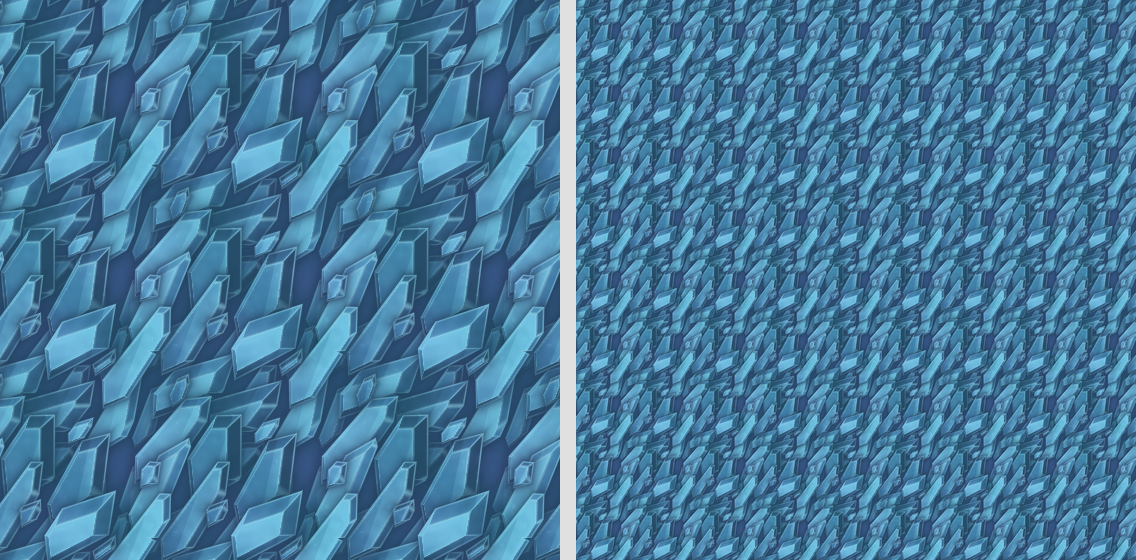
Left: one tile. Right: repeated 3 by 3.
Reproduce this texture procedurally as a Shadertoy shader.

```glsl
// Seamless bed of overlapping, tilted blue crystals with bevelled facets.
#define REPEATS 3.0      // tiles across and down
#define TILT 0.55        // mean lean from vertical, radians
#define TILT_SPREAD 0.55
#define JITTER 0.10      // scatter off the lattice, in tiles
#define EDGE_WIDTH 0.012 // facet highlight, in tiles
#define SHADOW_SIZE 0.030
#define DEEP vec3(0.16, 0.30, 0.42)
#define MID vec3(0.26, 0.49, 0.66)
#define BRIGHT vec3(0.43, 0.74, 0.87)
#define GLINT vec3(0.56, 0.83, 0.91)
#define GROUND vec3(0.20, 0.36, 0.53)
#define SHADOW vec3(0.14, 0.26, 0.38)

vec2 hash2(vec2 c) {
    vec3 v = fract(c.xyx * vec3(0.1031, 0.1030, 0.0973));
    v += dot(v, v.yzx + 33.33);
    return fract((v.xx + v.yz) * v.zy);
}

// Gradient noise that wraps once per tile
float cornerSlope(vec2 cell, vec2 f, vec2 corner, float freq) {
    vec2 g = hash2(mod(cell + corner, freq) + freq) * 2.0 - 1.0;
    return dot(g, f - corner);
}
float noise(vec2 p, float freq) {
    p *= freq;
    vec2 c = floor(p), f = p - c, u = f * f * (3.0 - 2.0 * f);
    float low = mix(cornerSlope(c, f, vec2(0, 0), freq), cornerSlope(c, f, vec2(1, 0), freq), u.x);
    float high = mix(cornerSlope(c, f, vec2(0, 1), freq), cornerSlope(c, f, vec2(1, 1), freq), u.x);
    return mix(low, high, u.y);
}

vec3 ramp(float t) {
    vec3 c = mix(DEEP, MID, clamp(2.0 * t, 0.0, 1.0));
    return mix(c, BRIGHT, clamp(2.0 * t - 1.0, 0.0, 1.1));
}

struct Gem {
    float inside; // depth within the outline
    float height; // lowest facet plane
    float gap;    // height to the next plane
    float tone;
};

// Cuts the gem by a plane through anchor, facing the given angle
void cut(inout Gem g, vec2 q, vec2 anchor, float angle, float slope, float tone) {
    float d = dot(anchor - q, vec2(cos(angle), sin(angle)));
    float h = d * slope;
    g.inside = min(g.inside, d);
    g.gap = min(abs(h - g.height), h < g.height ? 1.0 : g.gap);
    if (h < g.height) g.tone = tone;
    g.height = min(g.height, h);
}

// Crystals on a lattice of count points, painted from top to bottom
void crystals(inout vec3 col, vec2 p, float count, float stride, vec2 size, float shade,
              float grain, float px) {
    for (float i = 0.0; i < count; i++) {
        vec2 ra = hash2(vec2(i + 3.0, count)), rb = hash2(vec2(i + 41.0, count));
        vec2 rc = hash2(vec2(i + 87.0, count)), rd = hash2(vec2(i + 131.0, count));

        // Wrapped position, turned to the crystal axis
        vec2 q = p - vec2(i * stride, count - i - 0.5) / count - (ra - 0.5) * JITTER;
        q -= round(q);
        float tilt = TILT + (rc.x - 0.5) * TILT_SPREAD;
        q = mat2(cos(tilt), sin(tilt), -sin(tilt), cos(tilt)) * q;
        vec2 s = size * vec2(mix(0.60, 1.45, rb.x), mix(1.12, 0.90, rb.x));

        // Front face, sides, tip and base
        Gem g = Gem(1.0, s.x * 0.55, 1.0, 0.88);
        vec2 tip = vec2((rc.y - 0.3) * 0.8 * s.x, s.y);
        vec2 base = vec2((rd.x - 0.7) * 0.8 * s.x, -s.y);
        cut(g, q, vec2(s.x, 0), 0.05, mix(0.7, 1.8, rd.y), 0.25);
        cut(g, q, vec2(-s.x, 0), 3.10, 4.0, 0.92);
        cut(g, q, tip, mix(0.30, 0.65, rd.x), 1.0, 0.08);
        cut(g, q, tip, mix(2.1, 2.6, rc.y), 1.1, 0.42);
        cut(g, q, base, -0.55, 2.2, 0.15);
        cut(g, q, base, -2.5, 4.0, 0.50);

        // Chipped wedge in the right side of some crystals
        float depth = rc.x > 0.6 ? 0.45 * s.x : -1.0;
        vec2 chip = q - vec2(s.x, (rd.y - 0.7) * s.y);
        g.inside = min(g.inside, 0.9 * (abs(chip.y - 0.5 * chip.x) - 0.35 * (chip.x + depth)));

        // Shadow on whatever lies beneath
        col = mix(col, SHADOW, 0.72 * exp(-max(-g.inside, 0.0) / SHADOW_SIZE));

        // Face tone: fading foot, inner reflection, mottling
        float tone = g.tone + shade + (ra.x - 0.5) * 0.42 + grain;
        tone -= 0.34 * smoothstep(0.1, 1.1, -q.y / s.y);
        float streak = q.x + 0.25 * q.y + (rb.y - 0.4) * s.x;
        tone -= 0.13 * smoothstep(-px, px, -streak);
        tone += 0.10 * smoothstep(0.05, 0.0, g.gap);
        vec3 face = ramp(tone);

        // Worn glints along facet edges and rim, strongest near the tip
        float wear = 0.52 + 0.8 * shade + 1.5 * grain + 0.2 * q.y / s.y;
        float edge = smoothstep(EDGE_WIDTH, 0.0, g.gap);
        float rim = smoothstep(EDGE_WIDTH, 0.3 * EDGE_WIDTH, g.inside);
        face = mix(face, GLINT, clamp(wear, 0.08, 0.8) * max(edge, 0.8 * rim));
        col = mix(col, face, smoothstep(-px, px, g.inside));
    }
}

void mainImage(out vec4 fragColor, in vec2 fragCoord) {
    vec2 p = fract(fragCoord / iResolution.xy * REPEATS);
    float px = 0.75 * REPEATS / iResolution.y;
    float cloud = noise(p, 3.0);
    float speck = smoothstep(0.3, 0.5, noise(p, 30.0));
    float grain = 0.32 * cloud + 0.12 * noise(p, 17.0) + 0.08 * speck;

    // Ground, buried shards, large crystals, loose shards
    vec3 col = GROUND * (1.0 + 0.4 * grain);
    crystals(col, p, 13.0, 5.0, vec2(0.060, 0.170), -0.24, grain, px);
    crystals(col, p, 10.0, 3.0, vec2(0.108, 0.300), 0.02, grain, px);
    crystals(col, p, 5.0, 2.0, vec2(0.045, 0.095), -0.16, grain, px);

    // Faint violet drift
    col += vec3(0.05, -0.03, 0.02) * cloud;
    fragColor = vec4(clamp(col, 0.0, 1.0), 1.0);
}
```
